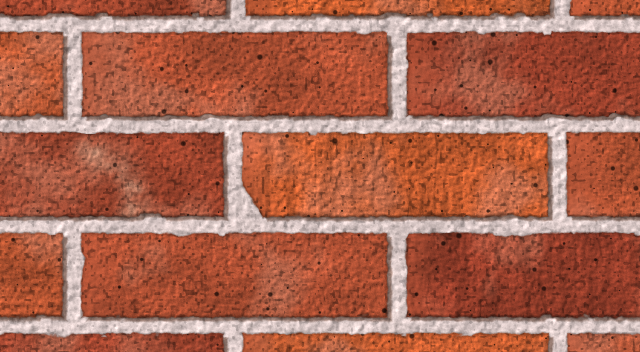
Reproduce this texture procedurally as a Shadertoy shader.

```glsl
// Weathered red brick wall in running bond with pale, gritty mortar.
// Each brick is a rough-edged box distance; its tone follows from its column and row.
// Noise relief lit from the upper left gives grain, and an offset lookup casts shadows.

#define PITCH vec2(0.922, 0.2854)      // brick plus joint, in canvas heights
#define WALL_ORIGIN vec2(0.205, 0.0755)
#define BRICK_HALF vec2(0.434, 0.1195)
#define TO_LIGHT vec2(-0.013, 0.011)
#define EDGE_WEAR 0.010
#define GRAIN 0.62
#define MORTAR_RELIEF 0.50
#define DARK_RED vec3(0.56, 0.23, 0.16)
#define BRICK_RED vec3(0.69, 0.32, 0.205)
#define ORANGE vec3(0.78, 0.37, 0.19)
#define PINK_DUST vec3(0.75, 0.46, 0.36)
#define MORTAR vec3(0.86, 0.79, 0.78)

float hash(vec2 p) {
    vec3 v = fract(vec3(p.xyx) * 0.1031);
    v += dot(v, v.yzx + 33.33);
    return fract((v.x + v.y) * v.z);
}

float noise(vec2 p) {
    vec2 i = floor(p), f = fract(p);
    f = f * f * (3.0 - 2.0 * f);
    return mix(mix(hash(i), hash(i + vec2(1, 0)), f.x),
               mix(hash(i + vec2(0, 1)), hash(i + vec2(1, 1)), f.x), f.y);
}

float fbm(vec2 p) {
    float sum = 0.0, amp = 0.5;
    for (int i = 0; i < 4; i++) {
        sum += amp * noise(p);
        p = mat2(1.6, 1.2, -1.2, 1.6) * p + 7.3;
        amp *= 0.5;
    }
    return sum / 0.9375;
}

// Lit slope of a noise relief, positive where it faces the light
float relief(vec2 p, float freq) {
    return fbm(p * freq) - fbm(p * freq + vec2(-0.45, 0.45));
}

// Signed distance to the brick of this cell; also gives its local position and tone
float brickDistance(vec2 p, out vec2 local, out float tone) {
    vec2 g = (p - WALL_ORIGIN) / PITCH;
    float row = floor(g.y);
    g.x -= 0.5 * mod(row, 2.0) + 0.012 * (hash(vec2(row, 4.0)) - 0.5);
    float column = floor(g.x);
    local = (fract(g) - 0.5) * PITCH;
    tone = fract(0.4 - 0.3 * column + 0.52 * row);

    vec2 box = abs(local) - BRICK_HALF;
    float d = length(max(box, 0.0)) + min(max(box.x, box.y), 0.0);

    // One tone loses its lower left corner
    if (abs(tone - 0.92) < 0.02)
        d = max(d, dot(local - vec2(-0.429, -0.038), vec2(-0.83, -0.55)));

    // Ragged arrises with occasional deeper nicks
    float nick = smoothstep(0.68, 0.9, noise(p * 27.0 + 5.0));
    return d + EDGE_WEAR * (fbm(p * 55.0) - 0.5) + 0.008 * nick;
}

vec3 brickColor(vec2 p, vec2 local, float tone, float d) {
    vec3 color = mix(DARK_RED, BRICK_RED, smoothstep(0.0, 0.5, tone));
    color = mix(color, ORANGE, smoothstep(0.5, 1.0, tone));

    // Broad firing patches, dusty areas and a smoother left end
    vec2 shifted = p + 13.0 * tone;
    color *= 0.78 + 0.42 * fbm(shifted * vec2(6.0, 9.0));
    color = mix(color, PINK_DUST, 0.6 * smoothstep(0.48, 0.75, fbm(shifted * 5.0 + 20.0)));
    float smoothEnd = 1.0 - smoothstep(-0.40, -0.27, local.x + 0.06 * noise(p * 12.0));
    color = mix(color, vec3(0.76, 0.36, 0.24), 0.5 * smoothEnd);

    // Pale arc of lime bloom
    float arc = (length(local - vec2(0.02, -0.09)) - 0.16) / 0.04;
    float bloom = exp(-arc * arc) * step(abs(tone - 0.22), 0.02) * smoothstep(-0.05, 0.1, local.x);
    color = mix(color, vec3(0.80, 0.61, 0.51), 0.65 * bloom * fbm(p * 30.0 + 3.0) * 1.6);

    // Upright drag marks and cracks on the most extreme tones
    float dragged = smoothstep(0.36, 0.40, abs(tone - 0.5));
    vec2 stretched = vec2(p.x + 0.02 * noise(p * 14.0), p.y);
    float streak = noise(stretched * vec2(70.0, 7.0));
    float crack = 1.0 - smoothstep(0.0, 0.05, abs(noise(stretched * vec2(15.0, 2.0)) - 0.5));
    color *= 1.0 + dragged * (0.24 * (streak - 0.5) - 0.28 * crack * noise(p * 18.0));

    // Sandy grain, fine specks and scattered pits
    color *= 1.0 + GRAIN * mix(1.0, 0.45, smoothEnd) * relief(p, 85.0);
    color *= 1.0 - 0.30 * smoothstep(0.66, 0.9, noise(p * 115.0));
    vec2 cell = floor(p * 14.0);
    vec2 pit = fract(p * 14.0) - 0.25 - 0.5 * vec2(hash(cell), hash(cell + 31.0));
    float radius = 0.12 * pow(hash(cell + 57.0), 4.0);
    color *= 1.0 - 0.65 * (1.0 - smoothstep(radius * 0.5, radius + 0.03, length(pit)))
                        * step(0.55, hash(cell + 57.0));

    // Dark crumbling rim, strongest along the bottom
    float rim = smoothstep(-0.010, 0.0, d) * (0.35 + 0.65 * noise(p * 65.0));
    return color * (1.0 - rim * mix(0.32, 0.6, step(local.y, -0.10)));
}

vec3 mortarColor(vec2 p, float d) {
    vec3 color = MORTAR * (0.93 + 0.14 * fbm(p * 18.0));
    color *= 1.0 + MORTAR_RELIEF * relief(p, 60.0);
    color *= 1.0 - 0.16 * smoothstep(0.66, 0.9, noise(p * 95.0));

    // Cast shadow with a soft, rough border, then contact darkening
    vec2 unusedLocal;
    float unusedTone;
    float caster = brickDistance(p + TO_LIGHT, unusedLocal, unusedTone);
    float shadow = 1.0 - smoothstep(-0.005, 0.004, caster);
    color *= mix(vec3(1.0), vec3(0.64, 0.57, 0.53), shadow);
    return color * (1.0 - 0.22 * (1.0 - smoothstep(0.0, 0.007, d)));
}

void mainImage(out vec4 fragColor, in vec2 fragCoord) {
    vec2 p = fragCoord / iResolution.y;
    float pixel = 1.0 / iResolution.y;
    vec2 local;
    float tone;
    float d = brickDistance(p, local, tone);
    float brick = 1.0 - smoothstep(-pixel, pixel, d);
    vec3 color = mix(mortarColor(p, d), brickColor(p, local, tone, d), brick);
    fragColor = vec4(clamp(color, 0.0, 1.0), 1.0);
}
```
